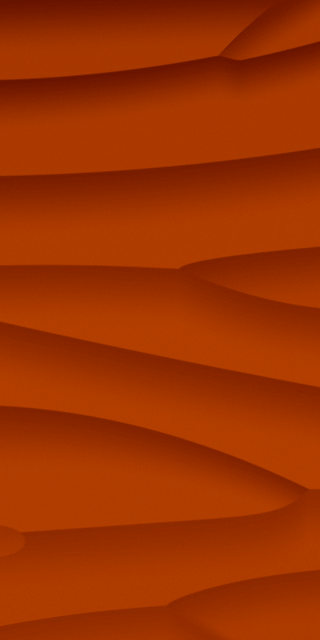
Give the GLSL for this texture, as a WebGL 1 fragment shader.

```glsl
precision highp float;

uniform vec2 u_resolution;

#define SHADE vec3(0.39, 0.065, 0.0)
#define LIT vec3(0.73, 0.26, 0.0)
#define EDGE_SOFTNESS 1.1
#define RIPPLE_FREQ 420.0
#define RIPPLE_AMOUNT 0.018
#define GRAIN_CELLS 384.0
#define GRAIN_AMOUNT 0.05

float hash(vec2 cell) {
    vec3 q = fract(cell.xyx * vec3(0.1031, 0.1030, 0.0973));
    q += dot(q, q.yzx + 33.33);
    return fract((q.x + q.y) * q.z);
}

// Fine wind lines that follow the crest
float ripples(float depth, float x) {
    float bend = 0.7 * sin(x * 9.0) + 0.4 * sin(x * 23.0 + depth * 40.0);
    return sin(depth * RIPPLE_FREQ + bend) * 0.6
         + sin(depth * RIPPLE_FREQ * 0.57 + bend * 2.0 + x * 5.0) * 0.4;
}

// Sand tone: shadow at the crest (range.x) rising to lit sand (range.y)
float slope(float depth, float x, float width, vec2 range) {
    float light = smoothstep(-0.15, 1.0, depth / width);
    float lines = ripples(depth, x) * RIPPLE_AMOUNT * (1.0 - light);
    return mix(range.x, range.y, light) + lines;
}

// Lays a dune over everything below its crest height
float dune(float tone, vec2 p, float crest, float width, vec2 range) {
    float depth = p.y - crest;
    float aa = EDGE_SOFTNESS / u_resolution.x;
    float cover = smoothstep(-aa, aa, depth);
    return mix(tone, slope(depth, p.x, width, range), cover);
}

void main() {
    // Width spans 0..1, depth runs 0..2 downward from the top
    vec2 uv = gl_FragCoord.xy / u_resolution;
    vec2 p = vec2(uv.x, 2.0 * (1.0 - uv.y));
    float x = p.x;
    float x2 = x * x;
    float aa = EDGE_SOFTNESS / u_resolution.x;

    // Far slope and the steep flank in the upper right
    float tone = slope(p.y + 0.04 * x, x, 0.18, vec2(0.0, 0.78));
    float flank = x - (0.872 - 1.3 * p.y + 1.2 * p.y * p.y);
    float flankTone = slope(flank + 0.6 * (p.y - 0.1), x, 0.2, vec2(0.17, 0.78));
    tone = mix(tone, flankTone, smoothstep(-aa, aa, flank));

    // Two broad upper dunes
    float upper = 0.25 - 0.03 * x - 0.12 * x2 + 0.029 * smoothstep(0.67, 0.76, x);
    tone = dune(tone, p, upper, 0.17 - 0.03 * x, vec2(0.02, 0.82));
    float second = 0.55 - 0.02 * x - 0.068 * x2;
    tone = dune(tone, p, second, 0.2, vec2(0.2, 0.87));

    // Forked crest with a lens opening to the right
    float fork = max(x - 0.56, 0.0) / 0.44;
    float lens = 0.841 - 0.07 * pow(fork, 0.55);
    tone = dune(tone, p, lens, 0.18, vec2(0.3, 0.84));
    float leftX = min(x, 0.56) - 0.143;
    float forked = 0.828 + 0.075 * leftX * leftX + 0.122 * fork * (1.6 - 0.6 * fork);
    tone = dune(tone, p, forked, 0.19, vec2(0.37, 0.91));

    // Long diagonal crest
    float diagonal = 1.005 + 0.225 * x - 0.02 * x2;
    tone = dune(tone, p, diagonal, 0.2, vec2(0.35, 0.91));

    // Pointed dune and the floor that closes its tip
    float pointed = 1.268 + 0.05 * x + 0.228 * x2;
    tone = dune(tone, p, pointed, 0.21 - 0.1 * x, vec2(0.32, 0.89));
    float tipX = min(x, 0.964);
    float ground = 1.668 - 0.07 * tipX - 0.0715 * pow(tipX / 0.964, 14.0);
    tone = dune(tone, p, ground, 0.19, vec2(0.48, 0.86));

    // Small mound at the left border
    vec2 mound = (p - vec2(-0.02, 1.691)) / vec2(0.098, 0.05);
    float moundGap = (1.0 - length(mound)) * 0.05;
    float moundTone = mix(0.64, 0.8, smoothstep(1.64, 1.74, p.y));
    tone = mix(tone, moundTone, smoothstep(-aa, aa, moundGap));

    // Nearest crests
    float near = 1.958 - 0.19 * x + 0.13 * x2;
    float rise = max(x - 0.52, 0.0) / 0.48;
    tone = dune(tone, p, near - 0.117 * pow(rise, 0.65), 0.17, vec2(0.45, 0.84));
    float fold = near + 0.6 * max(x - 0.52, 0.0);
    float foldTone = slope(p.y - fold, x, 0.15, vec2(0.5, 0.8));
    float foldEdge = aa + 0.03 * smoothstep(0.45, 0.65, x);
    tone = mix(tone, foldTone, smoothstep(-foldEdge, foldEdge, p.y - fold));

    // Sand grain
    tone += (hash(floor(p * GRAIN_CELLS)) - 0.5) * GRAIN_AMOUNT;
    gl_FragColor = vec4(max(mix(SHADE, LIT, tone), 0.0), 1.0);
}
```
